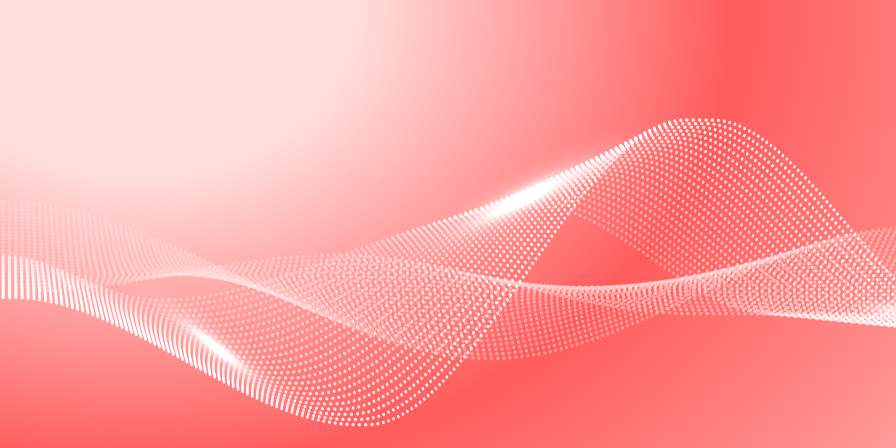
Reproduce this background procedurally as a Shadertoy shader.

```glsl
const vec3 BLUSH = vec3(1.0, 0.865, 0.86);
const vec3 CORAL = vec3(1.0, 0.36, 0.36);
const vec3 ROSE = vec3(1.0, 0.62, 0.61);
const vec3 WHITE = vec3(1.0);
const vec3 PALE = vec3(1.0, 0.88, 0.87);

const vec2 GRADIENT_CENTER = vec2(0.31, 0.975);
const vec2 GRADIENT_RADII = vec2(1.33, 1.02);
const float PLATEAU = 0.37;
const float OUTER_RING = 1.62;

const int LINES = 25;
const float DOT_SPACING = 0.0142;
const float DOT_RADIUS = 0.0036;
const float ARC_WEIGHT = 0.7;

// A strand starts at a height and makes three eased steps: (from x, to x, rise).
struct Strand {
    float start;
    vec3 first;
    vec3 second;
    vec3 third;
};

const Strand WAVE_OUTER = Strand(0.336, vec3(0.03, 0.80, -0.284),
    vec3(0.82, 1.53, 0.68), vec3(1.59, 2.20, -0.48));
const Strand WAVE_INNER = Strand(0.43, vec3(0.00, 0.35, -0.10),
    vec3(0.36, 1.20, 0.21), vec3(1.20, 1.72, -0.24));
const Strand VEIL_OUTER = Strand(0.55, vec3(0.00, 1.10, -0.35),
    vec3(1.10, 2.02, 0.29), vec3(2.02, 2.40, 0.0));
const Strand VEIL_INNER = Strand(0.35, vec3(0.05, 0.75, 0.08),
    vec3(0.75, 1.55, -0.13), vec3(1.60, 2.00, -0.01));

Strand blendStrands(Strand a, Strand b, float t) {
    return Strand(mix(a.start, b.start, t), mix(a.first, b.first, t),
        mix(a.second, b.second, t), mix(a.third, b.third, t));
}

// Returns height, slope and approximate arc length of one step.
vec3 easedStep(float x, vec3 stepShape) {
    float width = stepShape.y - stepShape.x;
    float u = clamp((x - stepShape.x) / width, 0.0, 1.0);
    float eased = u * u * (3.0 - 2.0 * u);
    float slope = 6.0 * u * (1.0 - u) / width;
    return vec3(stepShape.z * eased, stepShape.z * slope,
        ARC_WEIGHT * abs(stepShape.z) * eased);
}

// Coverage of the dots strung along one strand.
float dottedStrand(vec2 p, Strand s, float pixel) {
    vec3 curve = vec3(s.start, 0.0, p.x) + easedStep(p.x, s.first)
        + easedStep(p.x, s.second) + easedStep(p.x, s.third);
    float offset = p.y - curve.x;
    float stretch = sqrt(1.0 + curve.y * curve.y);
    float arc = curve.z + offset * curve.y / stretch;
    float along = (fract(arc / DOT_SPACING) - 0.5) * DOT_SPACING;
    float dist = length(vec2(along, offset / stretch));
    return 1.0 - smoothstep(DOT_RADIUS - 0.7 * pixel, DOT_RADIUS + 0.7 * pixel, dist);
}

// Layers a family of strands between two edges, fading from one to the other.
vec3 drawRibbon(vec3 color, vec2 p, Strand outer, Strand inner,
                vec3 tint, vec2 opacity, float pixel) {
    for (int i = 0; i < LINES; i++) {
        float t = float(i) / float(LINES - 1);
        float coverage = dottedStrand(p, blendStrands(outer, inner, t), pixel);
        color = mix(color, tint, coverage * mix(opacity.x, opacity.y, t));
    }
    return color;
}

// Elongated soft light, turned by an angle.
float glow(vec2 p, vec2 center, float angle, vec2 size) {
    vec2 axis = vec2(cos(angle), sin(angle));
    vec2 d = p - center;
    vec2 q = vec2(dot(d, axis), dot(d, vec2(-axis.y, axis.x))) / size;
    return exp(-dot(q, q));
}

vec3 backdrop(vec2 p) {
    float ring = length((p - GRADIENT_CENTER) / GRADIENT_RADII);
    vec3 color = mix(BLUSH, CORAL, clamp((ring - PLATEAU) / (1.0 - PLATEAU), 0.0, 1.0));
    return mix(color, ROSE, clamp((ring - 1.0) / (OUTER_RING - 1.0), 0.0, 1.0));
}

void mainImage(out vec4 fragColor, in vec2 fragCoord) {
    vec2 p = fragCoord / iResolution.y;
    float pixel = 1.0 / iResolution.y;
    vec3 color = backdrop(p);

    // Dotted ribbons
    color = drawRibbon(color, p, VEIL_OUTER, VEIL_INNER, PALE, vec2(0.5, 0.55), pixel);
    color = drawRibbon(color, p, WAVE_OUTER, WAVE_INNER, WHITE, vec2(0.92, 0.4), pixel);

    // Highlights with their halos
    float light = glow(p, vec2(1.165, 0.555), 0.46, vec2(0.095, 0.017));
    light += 0.5 * glow(p, vec2(1.18, 0.565), 0.48, vec2(0.19, 0.035));
    light += 0.9 * glow(p, vec2(0.485, 0.222), -0.66, vec2(0.075, 0.012));
    light += 0.4 * glow(p, vec2(0.48, 0.225), -0.66, vec2(0.14, 0.028));
    light += 0.7 * glow(p, vec2(2.0, 0.308), -0.05, vec2(0.06, 0.014));
    color = mix(color, WHITE, min(light, 1.0));

    fragColor = vec4(color, 1.0);
}
```
